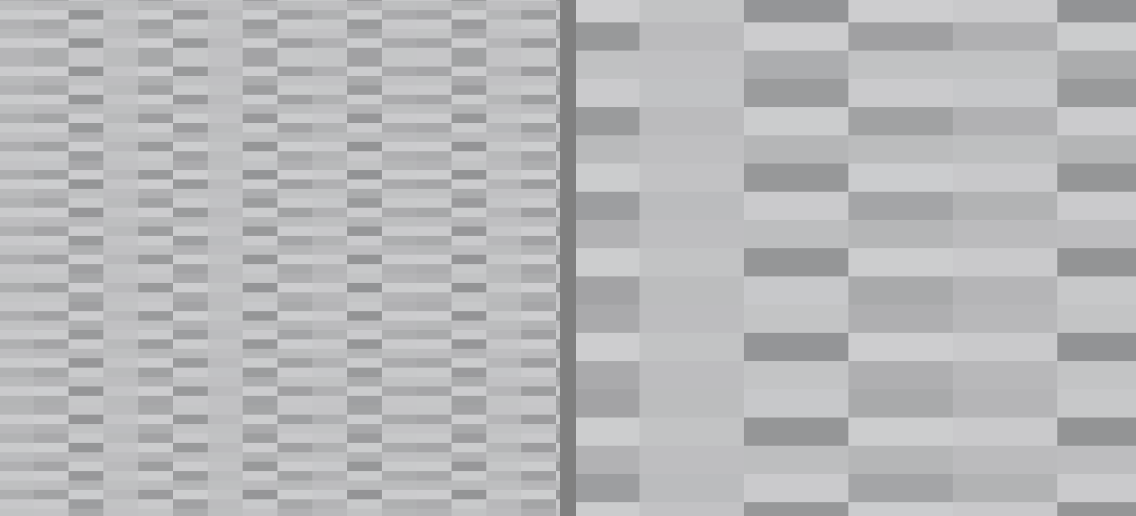
Left: the whole. Right: its middle third, enlarged.
A WebGL 2 fragment shader for this pattern:

```glsl
#version 300 es
precision highp float;

uniform vec2 u_resolution;
out vec4 fragColor;

const float TAU = 6.2831853;

// Grid: columns and rows across the canvas, rows counted from the top
const vec2 CELLS = vec2(16.084, 54.85);
const vec2 GRID_SHIFT = vec2(0.031, -0.077);

// Waves sampled once per cell: period and crest, in cells
const vec2 WAVE_PERIOD = vec2(3.130, 3.120);
const vec2 WAVE_CREST = vec2(6.835, 31.56);
const float SLIP_ROW = 18.5;    // rows above this are out of step
const float SLIP_AMOUNT = 0.46;

// Tone: dark cells move further from the middle grey than light ones
const float MID_GREY = 0.750;
const float CONTRAST = 0.112;
const float DARK_BIAS = 0.027;
const float COLUMN_SHADE = 0.035;
const float SATURATION = 1.2;
const vec3 COOL_TINT = vec3(-0.002, 0.0, 0.006);

// Column wave in x, row wave in y, each from -1 to 1
vec2 cellWave(vec2 cell) {
    float slip = SLIP_AMOUNT * (1.0 - step(SLIP_ROW, cell.y));
    vec2 crest = WAVE_CREST + vec2(0.0, slip);
    return -cos(TAU * (cell - crest) / WAVE_PERIOD);
}

// Grey level of one cell from the product of its two waves
float cellTone(vec2 wave) {
    float swing = sin(SATURATION * wave.x * wave.y) / sin(SATURATION);
    return MID_GREY + CONTRAST * swing
        - DARK_BIAS * swing * swing
        - COLUMN_SHADE * wave.x * wave.x;
}

void main() {
    vec2 uv = gl_FragCoord.xy / u_resolution;
    vec2 grid = vec2(uv.x, 1.0 - uv.y) * CELLS + GRID_SHIFT;

    // Nearest cell border, blended over one pixel
    vec2 centred = grid - 0.5;
    vec2 cell = floor(centred);
    vec2 pixel = CELLS / u_resolution;
    vec2 blend = clamp((fract(centred) - 0.5) / pixel + 0.5, 0.0, 1.0);

    vec2 near = cellWave(cell);
    vec2 far = cellWave(cell + 1.0);
    float upper = mix(cellTone(near), cellTone(vec2(far.x, near.y)), blend.x);
    float lower = mix(cellTone(vec2(near.x, far.y)), cellTone(far), blend.x);
    float grey = mix(upper, lower, blend.y);

    fragColor = vec4(vec3(grey) + COOL_TINT, 1.0);
}
```
